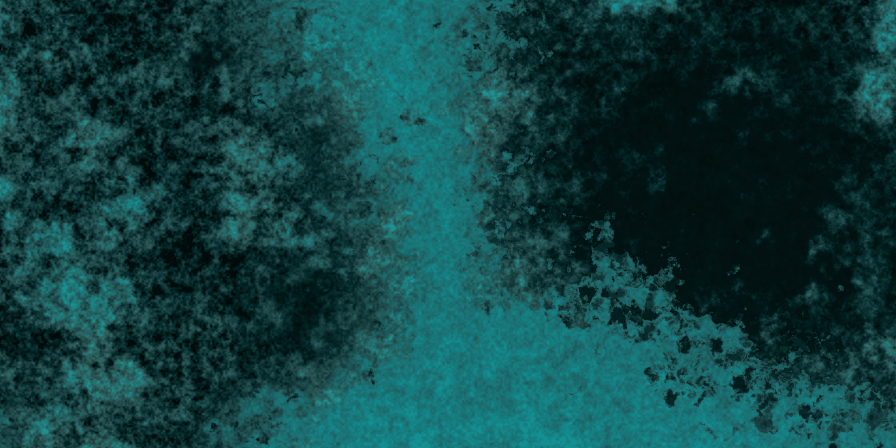
A Shadertoy shader for this texture:

```glsl
// Aerial view of a teal sand channel between dark, mottled reef beds.

float hash(vec2 p) {
    vec3 q = fract(p.xyx * 0.1031);
    q += dot(q, q.yzx + 33.33);
    return fract((q.x + q.y) * q.z);
}

float noise(vec2 p) {
    vec2 i = floor(p), f = fract(p);
    f = f * f * (3.0 - 2.0 * f);
    return mix(mix(hash(i), hash(i + vec2(1, 0)), f.x),
               mix(hash(i + vec2(0, 1)), hash(i + vec2(1, 1)), f.x), f.y);
}

// Fractal noise, centred on zero
float fbm(vec2 p) {
    float sum = 0.0, amp = 0.5;
    for (int i = 0; i < 5; i++) {
        sum += amp * (noise(p) - 0.5);
        p = mat2(1.6, 1.2, -1.2, 1.6) * p + 17.3;
        amp *= 0.6;
    }
    return sum;
}

// Soft elliptical bump
float bump(vec2 p, vec2 centre, vec2 size) {
    vec2 d = (p - centre) / size;
    return exp(-dot(d, d));
}

// Rough distance into the reef: negative over sand
float reefDepth(vec2 p) {
    float centre = 1.0 - 0.15 * smoothstep(0.4, 1.0, p.y);
    float halfWidth = 0.15 + 0.08 * smoothstep(0.5, 1.0, p.y)
                    + 0.3 * (1.0 - smoothstep(0.0, 0.3, p.y));
    float channel = abs(p.x - centre) - halfWidth;
    float shelf = p.y + 0.45 * (p.x - 1.15) - 0.46
                + 1.0 - smoothstep(0.95, 1.1, p.x);
    return min(channel, 0.8 * shelf);
}

// Lumpy coral heads scattered near the reef edge
float coralHeads(vec2 p) {
    float heads = 0.0, scale = 19.0;
    for (int layer = 0; layer < 3; layer++) {
        vec2 cell = floor(p * scale);
        for (int k = 0; k < 9; k++) {
            vec2 id = cell + vec2(k % 3 - 1, k / 3 - 1);
            vec2 seed = id + 61.0 * float(layer);
            vec2 centre = (id + vec2(hash(seed + 3.7), hash(seed + 9.1))) / scale;
            float clusters = 0.9 * (noise(centre * 8.0 + 5.0) - 0.5);
            float density = 0.75 * smoothstep(-0.22, 0.06, reefDepth(centre) + 0.2 * clusters)
                          * mix(0.3, 1.0, smoothstep(1.0, 1.15, centre.x));
            float radius = mix(0.2, 0.48, hash(seed + 5.3)) / scale;
            float d = length(p - centre) - radius;
            float head = (1.0 - smoothstep(-0.009, 0.004, d)) * step(hash(seed), density);
            heads = max(heads, head * mix(0.65, 1.0, hash(seed + 7.9)));
        }
        scale *= 1.6;
    }
    return heads;
}

void mainImage(out vec4 fragColor, in vec2 fragCoord) {
    vec2 p = fragCoord / iResolution.y;
    float broad = fbm(p * 5.0 + 4.0);
    float medium = fbm(p * 17.0 + 31.0);
    float fine = fbm(p * 48.0 + 80.0);
    float grain = noise(p * 110.0) + noise(p * 210.0 + 7.0) - 1.0;
    float right = smoothstep(0.95, 1.15, p.x);

    // Ragged reef cover, crisper on the right bank
    float depth = reefDepth(p) + 0.34 * broad + 0.4 * medium + 0.3 * fine;
    float cover = smoothstep(mix(-0.09, -0.03, right), mix(0.09, 0.035, right), depth);
    vec2 wobble = 0.05 * vec2(fbm(p * 40.0 + 12.0), fbm(p * 40.0 + 53.0));
    float heads = coralHeads(p + wobble);
    cover = max(cover, 0.9 * heads);

    // Darkest growth: the right bank and a few clumps on the left
    float shade = 1.25 * right * bump(p, vec2(1.58, 0.5), vec2(0.45, 0.43));
    shade += 0.85 * bump(p, vec2(0.71, 0.3), vec2(0.14, 0.15));
    shade += 0.75 * bump(p, vec2(0.73, 0.72), vec2(0.07, 0.14));
    shade += 1.0 * bump(p, vec2(0.46, 0.87), vec2(0.07, 0.03));
    shade += 0.4 * heads * right;
    shade = clamp(shade * (1.0 - 0.9 * medium - 0.5 * fine) - 0.7 * broad, 0.0, 1.0);

    // Brightness of reef and sand
    float patches = smoothstep(0.05, 0.25, broad + 0.7 * medium);
    float reef = 0.37 + 0.55 * broad + 0.65 * medium
               + 1.05 * fine + 0.36 * grain + 0.28 * patches;
    reef *= 1.0 - 0.93 * shade;
    float sand = 0.99 + 0.3 * broad + 0.25 * medium + 0.4 * fine + 0.2 * grain
               - 0.2 * smoothstep(-0.15, 0.0, depth);
    float light = clamp(mix(sand, reef, cover), -0.04, 1.2);

    // Near-black to teal ramp, with greyer tones on pale reef
    vec3 color = vec3(0.007 + 0.1 * smoothstep(0.1, 0.6, light)
                      - 0.03 * smoothstep(0.85, 1.1, light),
                      0.06 + 0.42 * light, 0.06 + 0.43 * light);
    float grey = cover * smoothstep(0.3, 0.7, light) * (0.2 + noise(p * 9.0));
    color += grey * vec3(0.05, 0.0, -0.012);
    fragColor = vec4(color, 1.0);
}
```
